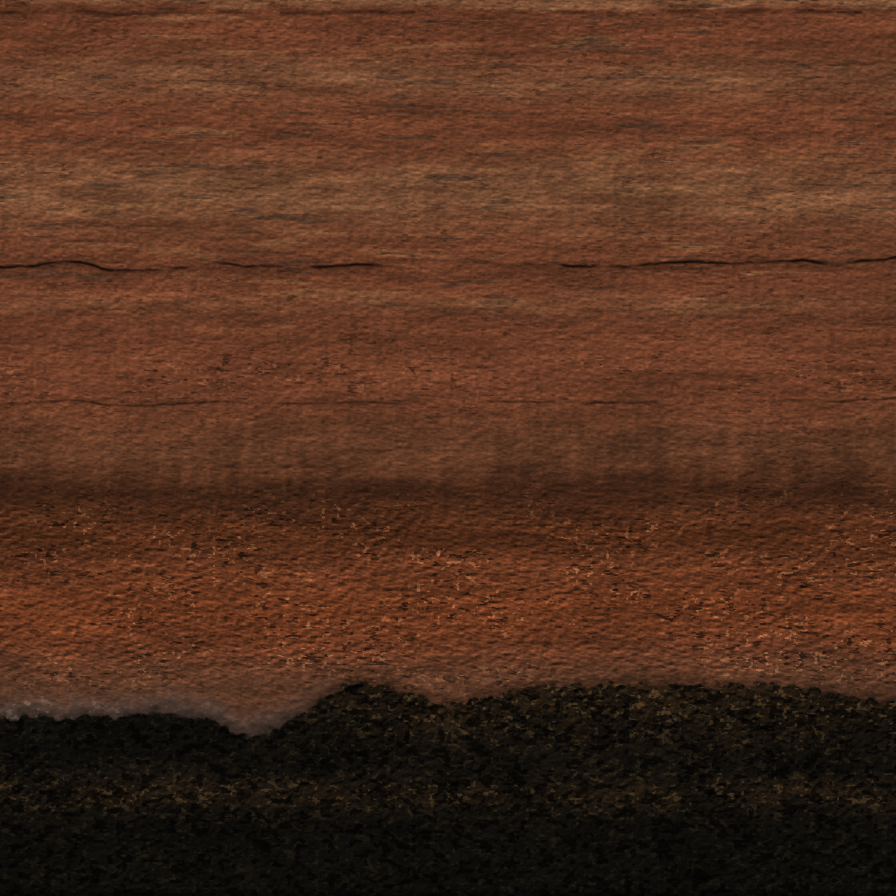
Write a WebGL 2 fragment shader that draws this texture.

```glsl
#version 300 es
precision highp float;
uniform vec2 u_resolution;
out vec4 fragColor;

float hash(vec2 p) {
  return fract(sin(dot(p, vec2(127.1, 311.7))) * 43758.5453);
}

float noise(vec2 p) {
  vec2 i = floor(p), f = fract(p);
  f = f * f * (3.0 - 2.0 * f);
  return mix(mix(hash(i), hash(i + vec2(1, 0)), f.x),
             mix(hash(i + vec2(0, 1)), hash(i + vec2(1, 1)), f.x), f.y);
}

float fbm(vec2 p) {
  float sum = 0.0, amp = 0.5;
  for (int i = 0; i < 5; i++) {
    sum += amp * noise(p);
    p = mat2(1.9, 0.25, -0.25, 1.9) * p + 17.3;
    amp *= 0.5;
  }
  return sum;
}

float band(float v, float center, float width) {
  float d = (v - center) / width;
  return exp(-d * d);
}

// Slope-lit relief made from the difference of two noise samples
float relief(vec2 p, vec2 scale) {
  return fbm(p * scale) - fbm((p + vec2(-0.0015, 0.0025)) * scale);
}

// Sparse spots where stretched noise passes a threshold
float flecks(vec2 p, float low) {
  return smoothstep(low, low + 0.13, 0.65 * noise(p) + 0.35 * noise(p * 2.1 + 9.0));
}

float soilLine(float x) {
  float y = mix(0.199, 0.236, smoothstep(0.31, 0.40, x));
  y -= 0.017 * band(x, 0.285, 0.045) + 0.021 * band(x, 0.505, 0.055);
  y += 0.007 * band(x, 0.20, 0.035) - 0.016 * smoothstep(0.84, 1.0, x);
  return y + 0.009 * (fbm(vec2(x * 45.0, 3.0)) - 0.48);
}

vec3 clayLayers(vec2 uv) {
  float warp = fbm(uv * vec2(5.0, 14.0)) - 0.48;
  float streak = fbm(uv * vec2(11.0, 100.0) + 4.0);
  float patches = fbm(uv * vec2(16.0, 40.0) + 31.0);
  float y = uv.y + 0.018 * warp + 0.022 * (patches - 0.48);

  // Broad colour of each stratum
  vec3 col = vec3(0.405, 0.23, 0.15);
  float sandy = 0.65 * band(y, 0.912, 0.022) + 0.8 * band(y, 0.785, 0.042)
              + 0.3 * band(y, 0.66, 0.015) + 0.8 * smoothstep(0.988, 0.996, y);
  col = mix(col, vec3(0.46, 0.31, 0.21), clamp(sandy * (0.45 + 1.1 * streak), 0.0, 1.0));
  col = mix(col, vec3(0.33, 0.205, 0.135), 0.75 * band(y, 0.495, 0.040));
  col = mix(col, vec3(0.19, 0.11, 0.065), 0.8 * band(y, 0.447, 0.022));
  col = mix(col, vec3(0.29, 0.155, 0.085), 0.85 * band(y, 0.400, 0.035));
  col = mix(col, vec3(0.385, 0.20, 0.11), 0.9 * band(y, 0.320, 0.050));
  col = mix(col, vec3(0.33, 0.21, 0.145), 0.85 * smoothstep(0.285, 0.235, y));
  col *= 1.0 + 0.38 * (streak - 0.48) + 0.3 * (patches - 0.48);

  // Pale lenses and thin grey seams in the upper strata
  float upper = smoothstep(0.60, 0.68, uv.y);
  float lens = smoothstep(0.62, 0.72, fbm(uv * vec2(9.0, 95.0) + 61.0));
  float seam = smoothstep(0.61, 0.71, fbm(uv * vec2(18.0, 150.0) + 83.0));
  col = mix(col, vec3(0.50, 0.345, 0.22), 0.5 * lens * upper);
  col = mix(col, vec3(0.25, 0.18, 0.14), 0.5 * seam * upper);

  // Vertical scrape marks
  float scrape = noise(vec2(uv.x * 95.0 + 5.0 * warp, uv.y * 13.0)) - 0.5;
  col *= 1.0 + scrape * (0.14 * band(y, 0.80, 0.05) + 0.24 * band(y, 0.485, 0.05));

  // Thin wandering cracks and faint layer lines
  float wander = 0.024 * (fbm(vec2(uv.x * 13.0, 9.0)) - 0.48);
  float gap = 1.0 - band(uv.x, 0.51, 0.06);
  float broken = gap * smoothstep(0.2, 0.65, fbm(uv * vec2(30.0, 80.0) + 5.0));
  col *= 1.0 - 0.75 * broken * band(uv.y, 0.706 + wander, 0.0018);
  col *= 1.0 - 0.15 * gap * band(uv.y, 0.701 + wander, 0.007);
  col *= 1.0 - 0.4 * broken * band(uv.y, 0.552 + 0.6 * wander, 0.0015);
  col *= 1.0 - 0.35 * broken * band(uv.y, 0.987 + 0.4 * wander, 0.003);
  col += vec3(0.05, 0.03, 0.01) * broken * band(uv.y, 0.363 + wander, 0.003);

  // Relief, rougher in the gravelly lower layer
  float gravel = smoothstep(0.47, 0.41, uv.y) * smoothstep(0.21, 0.27, uv.y);
  col *= 1.0 + 0.4 * relief(uv, vec2(50.0, 140.0))
       + (0.42 + 0.5 * gravel) * relief(uv + 2.0, vec2(140.0, 290.0));

  // Dark pits everywhere, pale chips in clusters
  float cluster = smoothstep(0.36, 0.62, fbm(uv * vec2(12.0, 22.0) + 50.0));
  float rubble = gravel + 0.5 * band(uv.y, 0.58, 0.025);
  float pits = flecks(uv * vec2(115.0, 290.0) + 20.0, 0.66);
  float chips = flecks(uv * vec2(180.0, 250.0) + 7.0, 0.67);
  col *= 1.0 - pits * (0.22 + 0.25 * rubble) * (0.4 + 0.6 * cluster);
  return col + vec3(0.16, 0.125, 0.085) * chips * cluster * (0.14 + rubble);
}

vec3 darkSoil(vec2 uv) {
  float clumps = fbm(uv * vec2(28.0, 42.0) + 12.0);
  float warmth = 0.7 * band(uv.y, 0.115, 0.022)
               + 0.9 * smoothstep(0.13, 0.22, uv.y) * smoothstep(0.2, 0.5, uv.x);
  vec3 col = mix(vec3(0.055, 0.049, 0.038), vec3(0.14, 0.10, 0.06),
                 clamp(warmth * (0.3 + clumps), 0.0, 1.0));
  col *= 0.7 + 0.65 * clumps;
  col += vec3(0.16, 0.12, 0.07) * relief(uv, vec2(170.0, 210.0)) * (0.5 + warmth);
  float crumbs = flecks(uv * vec2(170.0, 220.0) + 40.0, 0.62);
  float holes = flecks(uv * vec2(130.0, 180.0) + 70.0, 0.56);
  col += vec3(0.16, 0.12, 0.065) * crumbs * (0.25 + 0.7 * warmth);
  return col * (1.0 - 0.55 * holes) * mix(0.6, 1.0, smoothstep(0.0, 0.01, uv.y));
}

void main() {
  vec2 uv = gl_FragCoord.xy / u_resolution;
  float above = uv.y - soilLine(uv.x) - 0.016 * (fbm(uv * 110.0) - 0.48);

  // Grey film resting on the left part of the soil
  float film = smoothstep(0.036, 0.004, above) * smoothstep(0.39, 0.30, uv.x);
  vec3 ash = vec3(0.28, 0.235, 0.215) * (0.6 + 0.8 * fbm(uv * vec2(70.0, 120.0)));
  ash += 0.16 * flecks(uv * 190.0, 0.65) * smoothstep(0.3, 0.05, uv.x);
  vec3 clay = mix(clayLayers(uv), ash, 0.7 * film);
  clay *= mix(0.75, 1.0, smoothstep(0.0, 0.015, above));

  vec3 col = mix(darkSoil(uv), clay, smoothstep(-0.0025, 0.0025, above));
  col *= 1.0 + 0.24 * (noise(uv * vec2(280.0, 420.0)) - 0.5);
  fragColor = vec4(clamp(col, 0.0, 1.0), 1.0);
}
```
